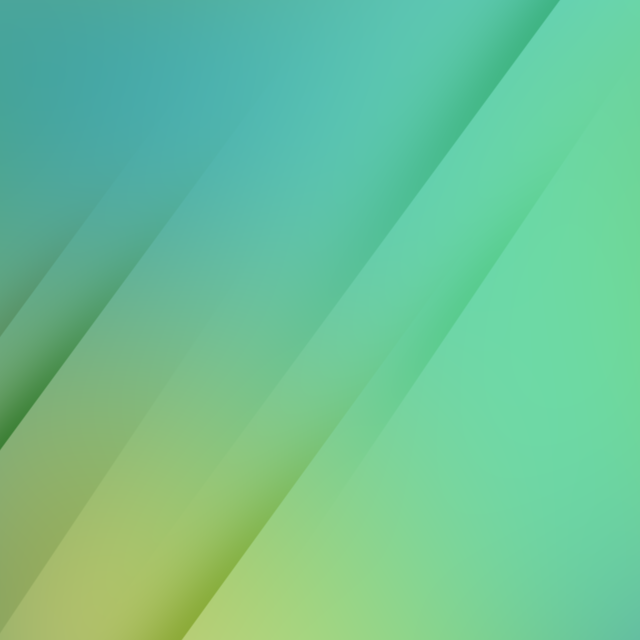
This background is drawn by a Shadertoy shader. Its source:

```glsl
#define EDGE_SOFT 1.3      // edge blur, in pixel widths
#define LEAN 0.735         // horizontal run of a fold per unit of height
#define LEAN_STEEP 0.668   // run of the steeper folds
#define FALLOFF 1.5        // shape of the shadow fade away from a fold

// Cubic weights for four evenly spaced colour stops on 0..1
vec4 stopWeights(float x) {
    float t = 3.0 * x;
    float a = t - 1.0, b = t - 2.0, c = t - 3.0;
    return vec4(-a * b * c / 6.0, t * b * c / 2.0, -t * a * c / 2.0, t * a * b / 6.0);
}

// Smooth colour field: four horizontal gradients blended vertically
vec3 colourField(vec2 uv) {
    vec4 across = stopWeights(uv.x);
    vec3 top = mat4x3(vec3(75, 165, 155), vec3(80, 176, 163),
                      vec3(93, 198, 178), vec3(106, 213, 168)) * across;
    vec3 upper = mat4x3(vec3(84, 167, 144), vec3(90, 184, 168),
                        vec3(102, 209, 172), vec3(110, 214, 152)) * across;
    vec3 lower = mat4x3(vec3(132, 176, 122), vec3(138, 197, 132),
                        vec3(118, 213, 160), vec3(110, 214, 156)) * across;
    vec3 bottom = mat4x3(vec3(158, 180, 108), vec3(180, 208, 120),
                         vec3(138, 212, 140), vec3(100, 190, 160)) * across;
    return mat4x3(bottom, lower, upper, top) * stopWeights(uv.y) / 255.0;
}

// Tinted shadow on the left of a slanted fold.
// foot: where the fold meets the bottom; centre, reach: extent along the fold
vec3 foldShadow(vec2 uv, float foot, float lean, float width,
                float centre, float reach, vec3 tint) {
    float depth = foot + lean * uv.y - uv.x;
    float pixel = EDGE_SOFT / min(iResolution.x, iResolution.y);
    float side = smoothstep(-pixel, pixel, depth);
    float fade = exp(-pow(max(depth, 0.0) / width, FALLOFF));
    float along = (uv.y - centre) / reach;
    return mix(vec3(1.0), tint, side * fade * exp(-along * along));
}

void mainImage(out vec4 fragColor, in vec2 fragCoord) {
    vec2 uv = fragCoord / iResolution.xy;
    vec3 colour = colourField(uv);

    // Left folds
    colour *= foldShadow(uv, -0.348, LEAN, 0.065, 0.46, 0.18, vec3(0.85, 0.87, 0.79));
    colour *= foldShadow(uv, -0.218, LEAN, 0.075, 0.25, 0.29, vec3(0.43, 0.72, 0.43));
    colour *= foldShadow(uv, -0.007, LEAN_STEEP, 0.22, 0.08, 0.26, vec3(0.89, 0.92, 0.87));

    // Central folds
    colour *= foldShadow(uv, 0.140, LEAN, 0.085, 1.02, 0.46, vec3(0.62, 0.86, 0.75));
    colour *= foldShadow(uv, 0.284, 0.725, 0.085, -0.02, 0.30, vec3(0.77, 0.83, 0.48));

    // Right fold
    colour *= foldShadow(uv, 0.377, LEAN_STEEP + 0.006, 0.07, 0.53, 0.20, vec3(0.82, 0.95, 0.85));

    fragColor = vec4(clamp(colour, 0.0, 1.0), 1.0);
}
```
